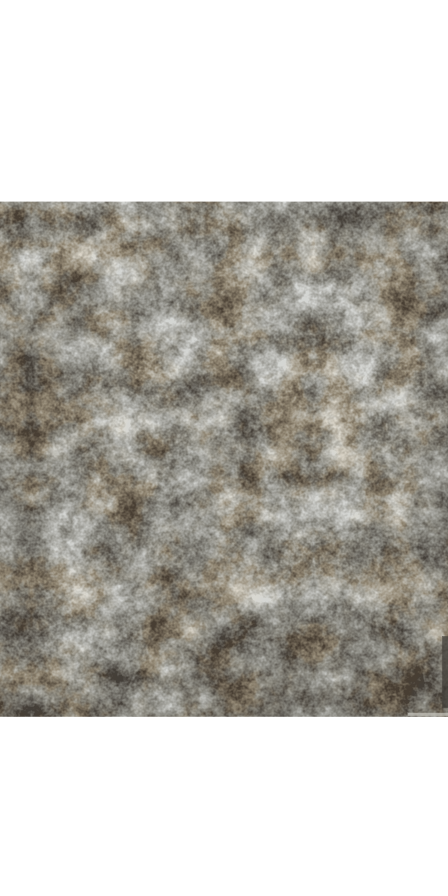
Reproduce this texture procedurally as a Shadertoy shader.

```glsl
const vec3 WHITE = vec3(1.0);
const vec3 DARK_STONE = vec3(0.335, 0.315, 0.285);
const vec3 MID_STONE = vec3(0.55, 0.54, 0.50);
const vec3 PALE_STONE = vec3(0.79, 0.785, 0.755);
const vec3 RUST_TINT = vec3(1.04, 0.98, 0.90);
const vec3 COOL_TINT = vec3(0.98, 0.99, 1.01);

// Panel bounds, in canvas widths
const vec2 PANEL_LOW = vec2(-0.1, 0.40);
const vec2 PANEL_HIGH = vec2(1.1, 1.55);

vec2 gradientAt(vec2 cell) {
    vec3 h = fract(cell.xyx * vec3(0.1031, 0.1030, 0.0973));
    h += dot(h, h.yzx + 33.33);
    float angle = 6.2832 * fract((h.x + h.y) * h.z);
    return vec2(cos(angle), sin(angle));
}

float gradientNoise(vec2 p) {
    vec2 i = floor(p), f = p - i;
    vec2 u = f * f * f * (f * (f * 6.0 - 15.0) + 10.0);
    vec2 e = vec2(1.0, 0.0);
    float low = mix(dot(gradientAt(i), f),
                    dot(gradientAt(i + e), f - e), u.x);
    float high = mix(dot(gradientAt(i + e.yx), f - e.yx),
                     dot(gradientAt(i + 1.0), f - 1.0), u.x);
    return mix(low, high, u.y);
}

// Layered noise, scaled so its spread does not depend on the gain
float clouds(vec2 p, int octaves, float gain) {
    float sum = 0.0, power = 0.0, amp = 1.0;
    for (int k = 0; k < octaves; k++) {
        sum += amp * gradientNoise(p);
        power += amp * amp;
        amp *= gain;
        p = mat2(1.6, 1.2, -1.2, 1.6) * p + 17.3;
    }
    return sum * inversesqrt(power);
}

// Mirrors a coordinate about axis and again every span
float mirrored(float x, float axis, float span) {
    return abs(mod(x - axis + span, 2.0 * span) - span);
}

float boxMask(vec2 p, vec2 low, vec2 high, float soft) {
    vec2 d = max(low - p, p - high);
    return 1.0 - smoothstep(-soft, soft, max(d.x, d.y));
}

// Broad light: dim at the sides and foot, bright above the middle
float lighting(vec2 p) {
    float sides = smoothstep(0.25, 0.0, p.x) + smoothstep(0.9, 1.0, p.x);
    float foot = smoothstep(0.62, 0.40, p.y);
    vec2 d = p - vec2(0.5, 1.3);
    return 0.12 * exp(-5.0 * dot(d, d)) - 0.09 * sides - 0.15 * foot;
}

vec3 stoneRamp(float t) {
    vec3 lower = mix(DARK_STONE, MID_STONE, clamp(t * 2.0, -0.3, 1.0));
    return mix(lower, PALE_STONE, clamp(t * 2.0 - 1.0, 0.0, 1.25));
}

vec3 stone(vec2 p) {
    // Blotches partly mirror about two upright axes
    vec2 q = vec2(mirrored(p.x, 0.70, 0.63), p.y) + 3.0;
    float paired = clouds(q * vec2(9.5, 11.0), 5, 0.70);
    float loose = clouds(p * 10.0 + 23.0, 5, 0.70);
    float blotch = 0.82 * paired + 0.57 * loose;
    float haze = gradientNoise(p * 3.2 + 9.0);

    // Even speckle, denser in the dark blotches
    float grain = clouds(p * 92.0 + 5.0, 2, 0.8);
    float grainDepth = mix(0.42, 0.26, smoothstep(-0.2, 0.2, blotch));
    float tone = 0.475 + 0.92 * blotch + 0.22 * haze
               + grainDepth * grain + lighting(p);

    // Rust gathers in darker places, cool grey in paler ones
    float warmth = clouds(q * 8.0 + 71.0, 4, 0.65) - 0.35 * blotch;
    float rust = smoothstep(0.02, 0.35, warmth);
    rust *= mix(1.0, 0.35, smoothstep(0.4, 0.9, tone));
    vec3 tint = mix(COOL_TINT, WHITE, smoothstep(-0.3, 0.05, warmth));
    return stoneRamp(tone) * mix(tint, RUST_TINT, rust);
}

void mainImage(out vec4 fragColor, in vec2 fragCoord) {
    vec2 p = fragCoord / iResolution.x;
    p.y *= 2.0 * iResolution.x / iResolution.y;
    float soft = 0.75 / iResolution.x;

    vec3 surface = stone(p);

    // Shadowed gap and pale ledge at the lower right
    float gap = boxMask(p, vec2(0.987, 0.42), vec2(1.1, 0.58), soft);
    float ledge = boxMask(p, vec2(0.91, 0.402), vec2(1.1, 0.409), soft);
    surface = mix(surface, DARK_STONE * 0.7, gap * 0.7);
    surface = mix(surface, PALE_STONE, ledge * 0.7);

    float panel = boxMask(p, PANEL_LOW, PANEL_HIGH, soft);
    fragColor = vec4(mix(WHITE, surface, panel), 1.0);
}
```
